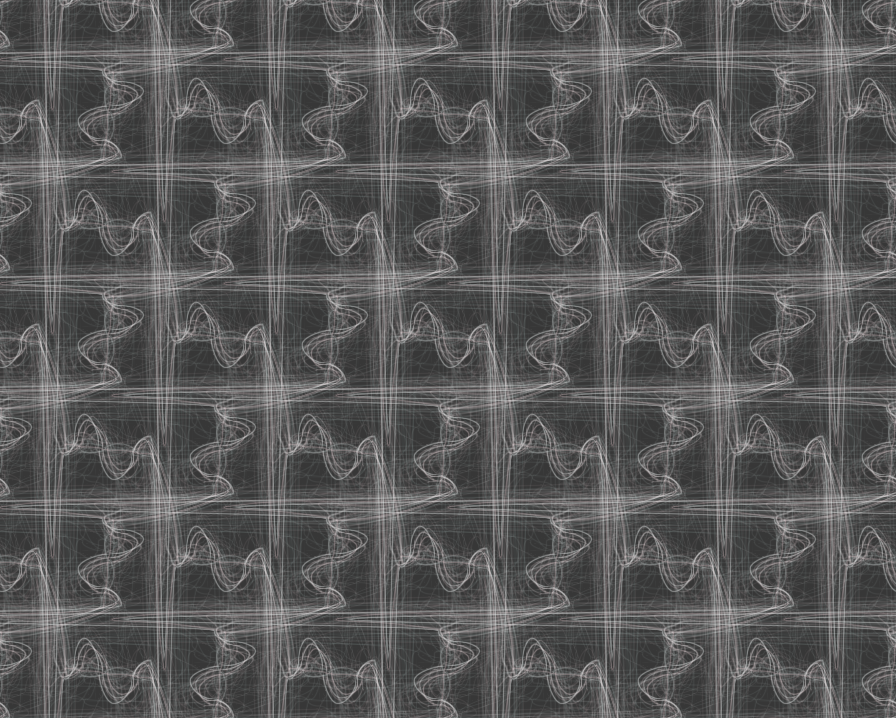
Write a Shadertoy shader that draws this pattern.

```glsl
// Woven lattice of fine looping light threads, pale grey on charcoal.

const float TILES_ACROSS = 4.0;      // repeats over the canvas width
const float TOP_EDGE     = 3.2;      // pattern height in tiles
const float ROW_STEP     = 0.5;      // each row also slides sideways by this
const int   THREADS      = 48;       // threads in each direction
const float HALF_WIDTH   = 0.0032;   // thread half width in tiles
const float FAINT_GLOW   = 0.06;
const float BRIGHT_GLOW  = 0.42;
const float GLOW_FALLOFF = 0.22;     // dimming per thread
const float MAX_REACH    = 2.4;      // length of the straight runs in tiles
const float TURN_ROUND   = 0.75;     // 0 = wavy turns, 1 = elliptic turns
const float LEAF_ROUND   = 0.15;
const float TILT         = 0.045;    // slant of the leaf loops
const float TILT_PHASE   = 1.22;
const float TINT         = 0.35;
const vec3  GROUND       = vec3(0.215);
const vec3  LIGHT        = vec3(0.95);
const float TAU          = 6.28319;

// Turning points of a thread: distance along the row, then sideways place.
const float FIRST_TIP = 0.182;
const vec3  TURN_AT   = vec3(0.125, 0.207, 0.340);  // hook, bulge, waist
const vec4  TURN_SIDE = vec4(0.542, 0.458, 0.640, 0.349); // tip, hook, bulge, waist
const vec2  CROSS_SHIFT = vec2(0.026, 0.484);       // offset of crossing threads

float hash(float n) {
    return fract(sin(n * 12.9898) * 43758.5453);
}

// Rounded swing from one turning point to the next.
float swing(float from, float to, float start, float end, float u, float roundness) {
    float t = clamp((u - start) / (end - start), 0.0, 1.0);
    float fold = min(t, 1.0 - t);
    float arc = 0.5 - 0.5 * sqrt(max(1.0 - 4.0 * fold * fold, 0.0));
    float ellipse = t < 0.5 ? arc : 1.0 - arc;
    return mix(from, to, mix(t * t * (3.0 - 2.0 * t), ellipse, roundness));
}

// Sideways place of a thread at distance s along its course.
float threadPath(float s, vec4 side, vec3 at, float reach, float sharpness) {
    float row = floor(s / ROW_STEP);
    float u = s - row * ROW_STEP;
    float x;
    if (u < at.x) {
        float t = u / at.x;
        x = swing(side.x + ROW_STEP, side.y, 0.0, at.x, u, LEAF_ROUND);
        x -= reach * pow(max(4.0 * t * (1.0 - t), 0.0), sharpness);
    } else if (u < at.y) {
        x = swing(side.y, side.z, at.x, at.y, u, TURN_ROUND);
    } else if (u < at.z) {
        x = swing(side.z, side.w, at.y, at.z, u, TURN_ROUND);
    } else {
        x = swing(side.w, side.x, at.z, ROW_STEP, u, TURN_ROUND);
    }
    return x - row * ROW_STEP;
}

// Summed glow of one direction of threads; p = (sideways, along).
vec3 threadFamily(vec2 p, float seed, float pixel) {
    const float STEP = 0.0005;
    float width = max(HALF_WIDTH, 0.55 * pixel);
    float tilt = TILT * sin(TAU * (p.x + p.y - TILT_PHASE));
    vec3 glow = vec3(0.0);
    for (int i = 0; i < THREADS; i++) {
        float k = float(i);
        float rank = k / float(THREADS);
        float id = k * 7.31 + seed;
        vec4 jitter = vec4(hash(id), hash(id + 1.7), hash(id + 3.1), hash(id + 4.9));

        // Nested turns near the main path, wide stray arcs at high rank
        float nest = jitter.y * min(1.0, 0.4 * k);
        vec4 side = TURN_SIDE + nest * vec4(-0.10, 0.06, -0.19, 0.17);
        side += (jitter.wzyx - 0.5) * vec4(0.6, 0.8, 1.4, 1.4) * rank * rank;
        vec3 at = TURN_AT + (jitter.yzw - 0.5) * 0.06 * rank;
        float drift = (jitter.x - 0.5) * (0.03 + 0.5 * rank * rank);

        // Only some threads run far and straight before turning back
        float spin = fract(k * 0.618 + 0.93);
        float reach = MAX_REACH * pow(spin, 5.0);
        float sharpness = 2.5 + 3.0 * jitter.w;
        float s = p.y - FIRST_TIP + drift + tilt * (1.0 - smoothstep(0.5, 0.9, spin));

        // Slope-corrected distance, wrapped sideways
        float ahead = threadPath(s + STEP, side, at, reach, sharpness);
        float behind = threadPath(s - STEP, side, at, reach, sharpness);
        float slope = (ahead - behind) / (2.0 * STEP);
        float x = 0.5 * (ahead + behind);
        float d = (fract(p.x - x + 0.5) - 0.5) / sqrt(1.0 + slope * slope);

        float strength = FAINT_GLOW + BRIGHT_GLOW * exp(-GLOW_FALLOFF * k);
        float line = exp(-d * d / (width * width)) * HALF_WIDTH / width;
        vec3 tint = 1.0 + TINT * (jitter.z - 0.5) * vec3(1.0, -0.6, -0.4);
        glow += line * strength * tint;
    }
    return glow;
}

void mainImage(out vec4 fragColor, in vec2 fragCoord) {
    float pixel = TILES_ACROSS / iResolution.x;
    vec2 p = fragCoord * pixel;
    p.y = TOP_EDGE - p.y;

    // Level threads, then the same threads turned a quarter
    vec3 glow = threadFamily(p, 2.0, pixel);
    glow += threadFamily(vec2(CROSS_SHIFT.y - p.y, p.x + CROSS_SHIFT.x), 2.0, pixel);

    vec3 color = mix(GROUND, LIGHT, 1.0 - exp(-glow));
    fragColor = vec4(color, 1.0);
}
```
